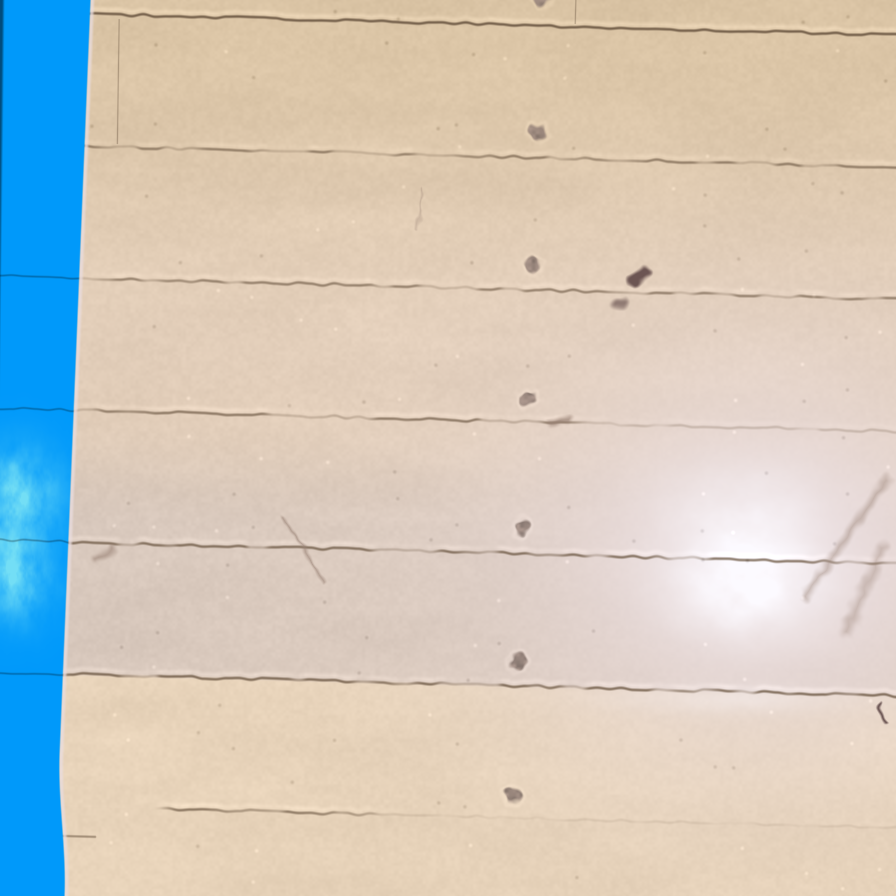
A WebGL 1 fragment shader for this texture:

```glsl
precision highp float;
// Worn gymnasium floor: pale, tilted boards with one nail each, a blue tape
// stripe on the left and a soft lamp reflection on the right. Boards, nails
// and specks repeat by cell index; hash noise varies the wear.
uniform vec2 u_resolution;

const float BOARD_HEIGHT = 0.1475;
const float FIRST_SEAM = 0.013;
const float TILT = 0.026;
const float SEAM_HALF_WIDTH = 0.0014;
const float NAIL_RADIUS = 0.0085;
const vec3 WOOD_TAN = vec3(0.855, 0.768, 0.645);
const vec3 WOOD_PALE = vec3(0.885, 0.805, 0.725);
const vec3 WOOD_WARM = vec3(0.905, 0.825, 0.725);
const vec3 WOOD_GREY = vec3(0.835, 0.775, 0.735);
const vec3 SEAM_COLOR = vec3(0.43, 0.35, 0.27);
const vec3 NAIL_COLOR = vec3(0.53, 0.46, 0.43);
const vec3 STAIN_COLOR = vec3(0.34, 0.25, 0.25);
const vec3 SCUFF_COLOR = vec3(0.60, 0.51, 0.46);
const vec3 HALO_COLOR = vec3(0.915, 0.865, 0.875);
const vec3 GLARE_COLOR = vec3(0.99, 0.98, 1.0);
const vec3 TAPE_BLUE = vec3(0.0, 0.60, 0.98);
const vec3 TAPE_SHINE = vec3(0.45, 0.87, 0.96);

float hash(vec2 p) {
  vec3 h = fract(p.xyx * 0.1031);
  h += dot(h, h.yzx + 33.33);
  return fract((h.x + h.y) * h.z);
}

float noise(vec2 p) {
  vec2 i = floor(p), f = fract(p);
  f = f * f * (3.0 - 2.0 * f);
  return mix(mix(hash(i), hash(i + vec2(1, 0)), f.x),
             mix(hash(i + vec2(0, 1)), hash(i + vec2(1, 1)), f.x), f.y);
}

float fbm(vec2 p) {
  float sum = 0.0, gain = 0.5;
  for (int i = 0; i < 4; i++) {
    sum += gain * noise(p);
    p = p * 2.03 + 17.0;
    gain *= 0.5;
  }
  return sum;
}

// Coverage of a shape from its signed distance
float cover(float d, float soft) { return 1.0 - smoothstep(-soft, soft, d); }

// Coverage of a round-ended stroke from ends.xy to ends.zw
float stroke(vec2 p, vec4 ends, float halfWidth, float soft) {
  vec2 e = ends.zw - ends.xy, q = p - ends.xy;
  float t = clamp(dot(q, e) / dot(e, e), 0.0, 1.0);
  return cover(length(q - e * t) - halfWidth, soft);
}

float glow(vec2 p, float x, float y, float rx, float ry) {
  vec2 d = (p - vec2(x, y)) / vec2(rx, ry);
  return exp(-dot(d, d));
}

void main() {
  vec2 p = gl_FragCoord.xy / u_resolution;
  p.y = 1.0 - p.y; // measured down from the top edge
  float aa = max(1.0 / min(u_resolution.x, u_resolution.y), 0.0012);
  vec2 rough = p + 0.006 * (vec2(noise(p * 110.0), noise(p * 110.0 + 50.0)) - 0.5);
  float v = (p.y - FIRST_SEAM - TILT * p.x) / BOARD_HEIGHT;
  float board = floor(v), seam = floor(v + 0.5);

  // Wood: tan at the top, warm at the bottom, greyer boards between
  vec3 col = mix(WOOD_TAN, WOOD_PALE, smoothstep(0.0, 0.42, p.y));
  float warm = smoothstep(4.98, 5.02, v);
  col = mix(col, WOOD_WARM, warm);
  col = mix(col, WOOD_GREY, smoothstep(2.99, 3.9, v) * (1.0 - warm) * (0.9 - 0.4 * p.x));
  col += 0.014 * (hash(vec2(board, 7)) - 0.5) + 0.05 * (fbm(p * vec2(7, 24)) - 0.47);
  col += 0.022 * (noise(p * 190.0) - 0.5) + 0.014 * (noise(p * 340.0) - 0.5);

  // Lamp reflection, broken up by uneven varnish
  col = mix(col, HALO_COLOR, 0.9 * glow(p, 0.86, 0.62, 0.30, 0.23));
  float glare = glow(p, 0.835, 0.655, 0.085, 0.055)
    + 0.6 * glow(p, 0.83, 0.575, 0.09, 0.055) + 0.3 * glow(p, 0.82, 0.78, 0.12, 0.015);
  glare *= 0.65 + 0.7 * fbm(p * vec2(28, 36));
  col = mix(col, GLARE_COLOR, min(glare, 1.0));

  // Seams: dark broken line with a pale lip, fading on the lower boards
  float seamDist = (v - seam) * BOARD_HEIGHT + 0.003 * (noise(vec2(p.x * 75.0, seam * 9.0)) - 0.5);
  float wear = smoothstep(0.12, 0.6, noise(vec2(p.x * 42.0, seam * 13.0)));
  float depth = mix(0.55, 0.85, hash(vec2(seam, 3))) * mix(0.35, 1.0, wear);
  if (seam < 0.5) depth = 0.9;
  if (seam == 3.0) depth *= 1.0 - 0.65 * smoothstep(0.63, 0.66, p.x);
  if (seam > 5.5) depth *= smoothstep(0.17, 0.2, p.x) * (1.0 - 0.85 * smoothstep(0.3, 0.5, p.x));
  col += 0.07 * depth * cover(abs(seamDist + 0.005) - 0.002, 0.003);
  col = mix(col, SEAM_COLOR, depth * cover(abs(seamDist) - SEAM_HALF_WIDTH, aa * 1.2));

  // Board ends
  float ends = stroke(p, vec4(0.133, 0.022, 0.131, 0.16), 0.0005, aa)
    + stroke(p, vec4(0.643, -0.01, 0.642, 0.026), 0.0005, aa)
    + stroke(p, vec4(0.07, 0.933, 0.106, 0.934), 0.0012, aa);
  col = mix(col, SEAM_COLOR, 0.55 * ends);

  // One nail per board, drifting left down the floor
  float nailX = 0.6 - 0.0055 * board;
  float nailRow = board + 0.81 + 0.05 * (hash(vec2(board, 21)) - 0.5);
  float nailY = FIRST_SEAM + TILT * nailX + nailRow * BOARD_HEIGHT;
  float nailDist = length(rough - vec2(nailX, nailY)) - NAIL_RADIUS;
  col += 0.04 * cover(abs(nailDist - 0.003) - 0.001, 0.003);
  col = mix(col, NAIL_COLOR * (0.85 + 0.35 * noise(p * 230.0)), 0.85 * cover(nailDist, 0.002));

  // Scattered specks, scuffs and stains
  vec2 cell = floor(p * 26.0);
  vec2 spot = fract(p * 26.0) - 0.2 - 0.6 * vec2(hash(cell + 3.0), hash(cell + 41.0));
  float kind = hash(cell + 90.0);
  col += cover(length(spot) - 0.045, 0.05) * (0.07 * step(0.9, kind) - 0.1 * step(kind, 0.12));
  float scuff = stroke(rough, vec4(0.316, 0.578, 0.362, 0.65), 0.0012, 0.003)
    + 0.7 * stroke(rough, vec4(0.9, 0.665, 0.99, 0.535), 0.003, 0.006)
    + 0.6 * stroke(rough, vec4(0.945, 0.705, 0.985, 0.61), 0.004, 0.008)
    + 0.5 * stroke(rough, vec4(0.472, 0.21, 0.466, 0.255), 0.001, 0.002)
    + 0.8 * stroke(rough, vec4(0.108, 0.625, 0.126, 0.613), 0.004, 0.005)
    + stroke(rough, vec4(0.613, 0.472, 0.634, 0.469), 0.003, 0.004);
  col = mix(col, SCUFF_COLOR, 0.75 * min(scuff, 1.0));
  float stain = stroke(rough, vec4(0.707, 0.314, 0.72, 0.303), 0.005, 0.003)
    + 0.7 * stroke(rough, vec4(0.688, 0.338, 0.695, 0.339), 0.004, 0.004)
    + stroke(rough, vec4(0.982, 0.787, 0.989, 0.807), 0.0018, 0.002);
  col = mix(col, STAIN_COLOR, 0.85 * min(stain, 1.0));

  // Tape with pale edge and shine; seams show through
  float edge = p.x - 0.101 + 0.041 * p.y - 0.012 * smoothstep(0.84, 1.0, p.y);
  float shine = glow(p, 0.02, 0.555, 0.045, 0.05) + glow(p, 0.015, 0.645, 0.04, 0.045);
  shine *= 0.2 + 1.3 * fbm(p * vec2(70, 38));
  vec3 tape = mix(TAPE_BLUE, TAPE_SHINE, min(shine, 1.0));
  if (abs(seam - 3.5) < 2.0) tape *= 1.0 - 0.28 * cover(abs(seamDist) - 0.001, aa);
  tape *= 1.0 - 0.5 * cover(p.x - 0.004 + 0.012 * p.y, 0.002);
  col = mix(col, HALO_COLOR, 0.75 * cover(abs(edge - 0.002) - 0.002, 0.002));
  gl_FragColor = vec4(mix(col, tape, cover(edge, aa)), 1.0);
}
```
